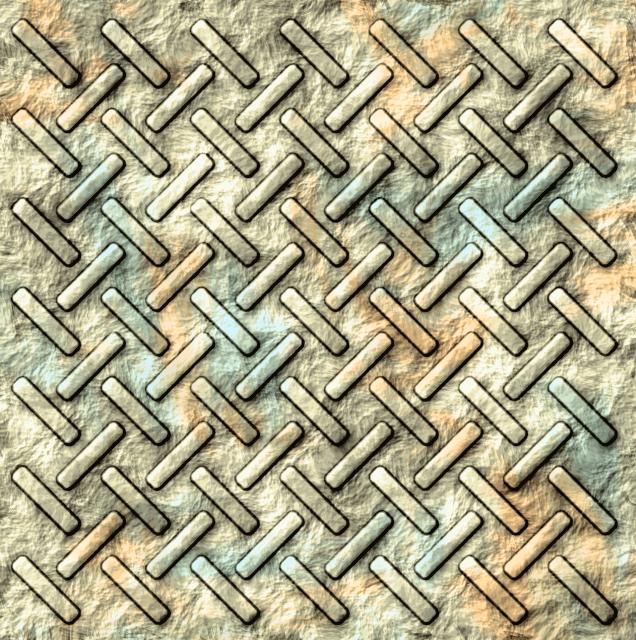
Give the GLSL for this texture, as a Shadertoy shader.

```glsl
// Weathered tread plate: two interleaved grids of slanted raised bars on rough, stained stone.
// Bars are rounded-box distances, the grain is embossed cellular noise, and the stains are
// warped layered sines. One brightness value is summed, then coloured by a ramp.

const float PITCH = 0.1397;                       // spacing of bars within a grid
const vec2 PLATE_CENTER = vec2(0.491, 0.4975);
const vec2 BAR_HALF = vec2(0.0656, 0.0143);       // half length, half width
const float BAR_ROUND = 0.0095;
const vec2 LIGHT = vec2(-0.7071, 0.7071);
const float LIGHT_STEP = 0.004;

vec2 hash2(vec2 p) {
    vec3 q = fract(p.xyx * vec3(0.1031, 0.1030, 0.0973));
    q += dot(q, q.yzx + 33.33);
    return fract((q.xx + q.yz) * q.zy);
}

// Distance to the nearest scattered point
float cellular(vec2 p) {
    vec2 cell = floor(p), f = fract(p);
    float nearest = 2.0;
    for (int y = -1; y <= 1; y++)
    for (int x = -1; x <= 1; x++) {
        vec2 o = vec2(x, y);
        vec2 r = o + hash2(cell + o + 57.0) - f;
        nearest = min(nearest, dot(r, r));
    }
    return sqrt(nearest);
}

// Rough surface height from four cellular octaves
float stoneHeight(vec2 p) {
    p += 0.006 * sin(p.yx * 47.0 + 2.0 * sin(p * 31.0));
    float height = 0.0, amp = 1.0, freq = 24.0;
    for (int i = 0; i < 4; i++) {
        height += amp * cellular(p * freq + float(i) * 11.3);
        amp *= 0.55;
        freq *= 1.95;
    }
    return height;
}

// Cloudy patches, roughly -1 to 1
float stains(vec2 p, float seed) {
    float sum = 0.0, amp = 0.5;
    for (int i = 0; i < 6; i++) {
        p = mat2(0.8, 0.6, -0.6, 0.8) * p * 1.7 + seed;
        p += 0.9 * sin(p.yx * 0.8 + seed * 1.7);
        sum += amp * sin(p.x) * sin(p.y);
        amp *= 0.68;
    }
    return sum;
}

// Nearest bar of one grid: distance, slope towards the light, cell
vec4 barGrid(vec2 p, float lean, float shift, float reach) {
    vec2 cell = clamp(round(p / PITCH - shift) + shift, -reach, reach);
    vec2 local = p - cell * PITCH;
    vec2 axis = vec2(1.0, lean) * 0.7071;
    vec2 along = vec2(dot(local, axis), dot(local, vec2(-axis.y, axis.x)));
    vec2 q = abs(along) - BAR_HALF + BAR_ROUND;
    float d = length(max(q, 0.0)) + min(max(q.x, q.y), 0.0) - BAR_ROUND;
    return vec4(d, dot(local, LIGHT) / BAR_HALF.x, cell);
}

vec4 nearestBar(vec2 p) {
    vec4 falling = barGrid(p, -1.0, 0.0, 3.0);
    vec4 rising = barGrid(p, 1.0, 0.5, 2.5);
    return falling.x < rising.x ? falling : rising;
}

vec3 stoneRamp(float tone) {
    vec3 c = mix(vec3(0.05, 0.04, 0.02), vec3(0.20, 0.18, 0.12), smoothstep(0.0, 0.18, tone));
    c = mix(c, vec3(0.42, 0.40, 0.31), smoothstep(0.18, 0.40, tone));
    c = mix(c, vec3(0.59, 0.58, 0.47), smoothstep(0.40, 0.57, tone));
    c = mix(c, vec3(0.75, 0.74, 0.60), smoothstep(0.57, 0.73, tone));
    c = mix(c, vec3(0.94, 0.91, 0.74), smoothstep(0.73, 0.90, tone));
    return mix(c, vec3(0.97, 0.98, 0.93), smoothstep(0.90, 1.02, tone));
}

void mainImage(out vec4 fragColor, in vec2 fragCoord) {
    float pixel = 1.0 / iResolution.y;
    vec2 uv = fragCoord * pixel;
    vec2 p = uv - PLATE_CENTER;

    // Stone grain and stains
    float relief = stoneHeight(uv) - stoneHeight(uv + LIGHT * 0.003);
    float patches = stains(uv * 7.0, 1.3);
    float mottling = stains(uv * 26.0, 4.1);
    float streaks = sin(uv.y * 850.0 + 3.0 * sin(uv.x * 9.0)) * smoothstep(-0.1, 0.5, patches);
    float ground = 0.81 + 0.24 * patches + 0.13 * mottling + 1.1 * relief + 0.025 * streaks;

    // Raised bars with lit and shaded bevels
    vec4 bar = nearestBar(p);
    float d = bar.x;
    float dTowardLight = nearestBar(p + LIGHT * LIGHT_STEP).x;
    float lit = clamp((dTowardLight - d) / LIGHT_STEP, -1.0, 1.0);
    float bevel = smoothstep(-0.0125, -0.002, d + 0.004 * mottling);
    float face = 0.79 + 0.16 * patches + 0.13 * mottling + 0.6 * relief
               + 0.12 * (hash2(bar.zw * 2.0 + 20.0).x - 0.5)
               + 0.13 * bar.y + 0.36 * lit * bevel;

    // Contact shadow, coverage and worn outline
    ground -= 0.38 * exp(-max(dTowardLight, 0.0) / 0.0075);
    float tone = mix(ground, face, 1.0 - smoothstep(-pixel, pixel, d));
    float outline = 1.0 - smoothstep(0.0006, 0.0022 + pixel, abs(d));
    tone -= outline * (0.52 - 0.14 * lit + 0.12 * mottling);

    // Grime gathered at the plate edges
    vec2 rim = min(uv, iResolution.xy * pixel - uv);
    tone -= 0.45 * (1.0 - smoothstep(0.0, 0.05, min(rim.x, rim.y))) * smoothstep(0.1, 0.6, mottling + 0.5 * patches);

    // Rust and cool patina tints
    vec3 color = stoneRamp(tone);
    float rust = smoothstep(0.0, 0.65, stains(uv * 6.0, 2.6) + 0.2 * p.x);
    float patina = smoothstep(0.05, 0.7, stains(uv * 5.0, 5.7) - 0.2 * p.x);
    color *= mix(vec3(1.0), vec3(1.10, 0.93, 0.80), rust);
    color *= mix(vec3(1.0), vec3(0.86, 0.98, 1.06), patina);
    fragColor = vec4(clamp(color, 0.0, 1.0), 1.0);
}
```
